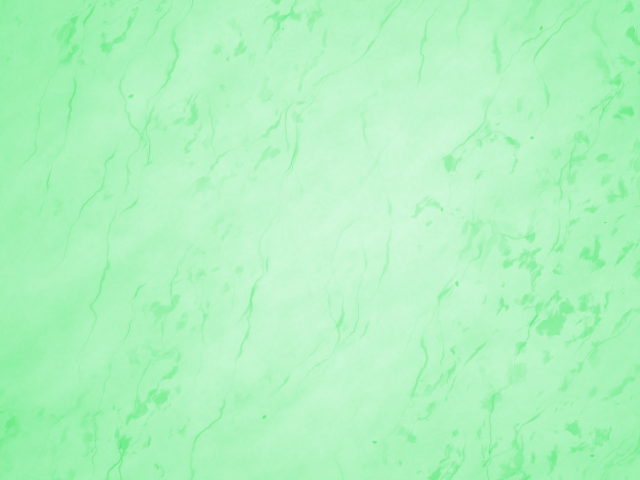
Reproduce this texture procedurally as a Shadertoy shader.

```glsl
// Pale mint marble: bright off-centre glow, broken hairline veins and clustered flecks.
#define LIGHT vec3(0.80, 0.975, 0.846)
#define DEEP vec3(0.54, 0.937, 0.630)
#define GLOW_CENTER vec2(0.75, 0.55)
#define GLOW_FALLOFF 1.14
#define CLOUD_CONTRAST 0.34
#define VEIN_SPACING 0.17
#define VEIN_WIDTH 0.0017
#define VEIN_DEPTH 0.55
#define VEIN_ANGLE 1.17
#define FLECK_DEPTH 0.66
#define FLECK_ANGLE 0.80
#define DOT_CHANCE 0.20

float hash(vec2 p) {
    vec3 q = fract(p.xyx * 0.1031);
    q += dot(q, q.yzx + 33.33);
    return fract((q.x + q.y) * q.z);
}

float noise(vec2 p) {
    vec2 i = floor(p), f = fract(p);
    f = f * f * (3.0 - 2.0 * f);
    vec2 e = vec2(1.0, 0.0);
    return mix(mix(hash(i), hash(i + e.xy), f.x),
               mix(hash(i + e.yx), hash(i + e.xx), f.x), f.y);
}

vec2 noise2(vec2 p) {
    return vec2(noise(p), noise(p + 31.7)) - 0.5;
}

float fbm(vec2 p) {
    float sum = 0.0, amp = 0.533;
    for (int i = 0; i < 4; i++) {
        sum += amp * noise(p);
        p = mat2(1.6, 1.2, -1.2, 1.6) * p + 17.3;
        amp *= 0.5;
    }
    return sum;
}

// Coordinates (along, across) a direction at the given angle
vec2 slant(vec2 p, float angle) {
    vec2 dir = vec2(cos(angle), sin(angle));
    return vec2(dot(p, dir), dot(p, vec2(-dir.y, dir.x)));
}

// Open, wandering hairlines; each one fades in and out along its length
float veinLayer(vec2 p, float angle, float seed) {
    vec2 q = slant(p, angle);
    q.y += 0.16 * (noise(p * 3.2 + seed) - 0.5) + 0.05 * (noise(p * 9.0 - seed) - 0.5);
    float lane = q.y / VEIN_SPACING + seed;
    float index = floor(lane);
    float dist = abs(fract(lane) - 0.5) * VEIN_SPACING;
    float presence = smoothstep(0.42, 0.72, noise(vec2(q.x * 4.5 + seed, index * 7.3)));
    float breaks = smoothstep(0.20, 0.85, noise(vec2(q.x * 27.0, index * 5.1 + seed)));
    float width = VEIN_WIDTH * (0.6 + 0.9 * breaks);
    float line = 1.0 - smoothstep(width * 0.3, width * 1.8, dist);
    float halo = exp(-dist / 0.007);
    return (line + 0.25 * halo) * presence * (0.2 + 0.9 * breaks);
}

// Sparse dark specks, at most one per cell
float specks(vec2 p) {
    vec2 cell = floor(p * 6.0);
    vec2 center = (cell + 0.2 + 0.6 * vec2(hash(cell + 3.7), hash(cell + 8.1))) / 6.0;
    float radius = mix(0.0015, 0.0040, hash(cell + 21.0));
    vec2 offset = slant(p - center, 6.28 * hash(cell + 13.0)) * vec2(0.6, 1.0);
    float shape = 1.0 - smoothstep(radius * 0.5, radius * 1.4, length(offset));
    return shape * step(hash(cell + 40.0), DOT_CHANCE);
}

void mainImage(out vec4 fragColor, in vec2 fragCoord) {
    vec2 p = fragCoord / iResolution.y;

    // Glow darkening towards the corners
    vec2 d = p - GLOW_CENTER;
    float depth = GLOW_FALLOFF * pow(dot(d, d) + 0.02, 0.6) - 0.12;

    // Soft slanted clouds, fine mottling and grain
    depth += CLOUD_CONTRAST * (fbm(slant(p, 0.65) * vec2(4.0, 11.0)) - 0.5);
    depth += 0.24 * (fbm(slant(p, 0.7) * vec2(22.0, 34.0) + 9.0) - 0.5);
    depth += 0.09 * (noise(p * 170.0) - 0.5);

    // Jagged veins in crossing layers
    vec2 w = p + 0.026 * noise2(p * 16.0) + 0.010 * noise2(p * 47.0)
               + 0.004 * noise2(p * 110.0);
    float veins = 0.0;
    for (int i = 0; i < 4; i++) {
        float k = float(i);
        veins += veinLayer(w, VEIN_ANGLE + 0.17 * (k - 1.7), 11.3 + 23.7 * k)
               * (1.0 - 0.13 * k);
    }
    depth += VEIN_DEPTH * min(veins, 1.5);

    // Crumbly flecks gathered in diagonal drifts, denser at the lower right
    float drift = fbm(slant(w, FLECK_ANGLE) * vec2(3.5, 8.0) + 61.0);
    float clump = smoothstep(0.38, 0.72, drift + 0.10 * (p.x - p.y - 0.15));
    float crumbs = fbm(slant(w, FLECK_ANGLE + 0.2) * vec2(34.0, 56.0));
    float fleck = smoothstep(0.55, 0.76, crumbs);
    depth += FLECK_DEPTH * clump * (fleck + 0.08);

    depth += 0.9 * specks(p);
    fragColor = vec4(mix(LIGHT, DEEP, clamp(depth, -0.05, 2.0)), 1.0);
}
```
